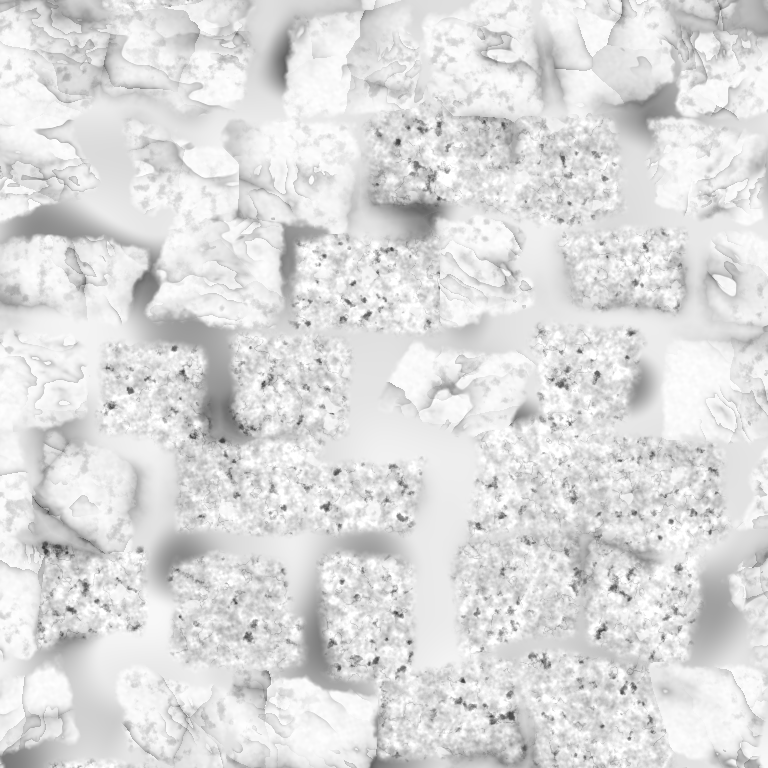
Give the GLSL for this texture map, as a three.js fragment shader.

```glsl
// Pale occlusion atlas: grainy rubble and folded stone patches set in blurred grey gaps.
varying vec2 vUv;

const vec2 GRID = vec2(5.5, 7.0);      // patches across and up
const float GAP_TONE = 0.98;
const float SMUDGE_DEPTH = 0.42;
const float GRAIN_TONE = 0.895;
const float GRAIN_SCALE = 95.0;
const float GRAIN_CONTRAST = 0.42;
const float STONE_TONE = 1.0;
const float FACET_SCALE = 12.0;
const float CREASE_DEPTH = 0.30;
const float FOLD_DEPTH = 0.34;
const float RIM_DEPTH = 0.28;

float hash(vec2 p) {
  return fract(sin(dot(p, vec2(127.1, 311.7))) * 43758.5453);
}

vec2 hash2(vec2 p) {
  return vec2(hash(p), hash(p + 57.3));
}

mat2 rotation(float a) {
  return mat2(cos(a), sin(a), -sin(a), cos(a));
}

float noise(vec2 p) {
  vec2 i = floor(p), f = fract(p);
  f = f * f * (3.0 - 2.0 * f);
  return mix(mix(hash(i), hash(i + vec2(1.0, 0.0)), f.x),
             mix(hash(i + vec2(0.0, 1.0)), hash(i + 1.0), f.x), f.y);
}

float fbm(vec2 p) {
  float sum = 0.0, amp = 0.53;
  for (int i = 0; i < 4; i++) {
    sum += amp * noise(p);
    p = rotation(0.6) * p * 2.03 + 17.0;
    amp *= 0.5;
  }
  return sum;
}

// Voronoi facets: edge closeness, random id, offset from the centre
vec4 facets(vec2 p) {
  vec2 cell = floor(p), offset = vec2(0.0);
  float near = 9.0, next = 9.0, id = 0.0;
  for (int j = -1; j <= 1; j++) {
    for (int i = -1; i <= 1; i++) {
      vec2 c = cell + vec2(i, j);
      vec2 r = p - c - hash2(c);
      float d = length(r);
      if (d < near) {
        next = near; near = d; offset = r; id = hash(c + 3.7);
      } else next = min(next, d);
    }
  }
  return vec4(next - near, id, offset);
}

// Nearest tilted box of the staggered layout: distance, id, grain flag
vec3 patchAt(vec2 p) {
  vec3 best = vec3(9.0, 0.0, 0.0);
  float row0 = floor(p.y * GRID.y);
  for (int j = -1; j <= 1; j++) {
    float row = row0 + float(j);
    float shift = hash(vec2(row, 4.0));
    float col0 = floor(p.x * GRID.x + shift);
    for (int i = -1; i <= 1; i++) {
      vec2 c = vec2(col0 + float(i), row);
      vec2 centre = (c + 0.5 + 0.26 * (hash2(c + 9.0) - 0.5) - vec2(shift, 0.0)) / GRID;
      float inner = smoothstep(0.12, 0.25, centre.x) * (1.0 - smoothstep(0.8, 0.95, centre.x))
                  * (1.0 - smoothstep(0.55, 0.82, centre.y));
      float grainy = step(hash(c + 21.0), mix(0.14, 0.66, inner));
      float tilt = (hash(c + 31.0) - 0.5) * mix(0.7, 0.1, grainy);
      vec2 size = 0.5 / GRID * mix(vec2(0.7), vec2(1.06), hash2(c + 41.0));
      vec2 q = abs(rotation(tilt) * (p - centre)) - size + 0.012;
      float d = length(max(q, 0.0)) + min(max(q.x, q.y), 0.0) - 0.012;
      if (d < best.x) best = vec3(d, hash(c + 51.0), grainy);
    }
  }
  return best;
}

float grain(vec2 p) {
  vec2 q = rotation(0.5) * p;
  float v = GRAIN_TONE + GRAIN_CONTRAST * (fbm(q * GRAIN_SCALE) - 0.5);
  v += 0.15 * (noise(q * 260.0) - 0.5) + 0.16 * (fbm(p * 17.0) - 0.5);
  // Curled pebble edges and small soft pits
  float curl = abs(fbm(q * 48.0 + 33.0) - 0.5);
  v -= 0.13 * (1.0 - smoothstep(0.0, 0.035, curl)) * smoothstep(0.4, 0.7, noise(q * 60.0));
  v -= 0.5 * smoothstep(0.62, 0.85, fbm(q * 80.0 + 8.0));
  // Sparse pale chips
  vec4 chip = facets(p * 58.0 + 0.6 * noise(p * 90.0));
  return mix(v, 0.97, step(0.955, chip.y) * 0.8 * smoothstep(0.1, 0.3, chip.x));
}

// Contour folds: a sharp dark step that fades out on one side
float folds(vec2 q, float sharpness) {
  float f = fract(fbm(q) * 5.0);
  return smoothstep(0.0, 0.05, f) * exp(-f * sharpness);
}

float stone(vec2 p, float id) {
  vec2 q = p + 0.04 * (vec2(fbm(p * 14.0), fbm(p * 14.0 + 40.0)) - 0.5);
  q = rotation(id * 6.28) * q * vec2(1.0, 0.6);
  vec4 f = facets(q * FACET_SCALE);
  float broken = smoothstep(0.35, 0.75, noise(p * 22.0 + 5.0));
  float crease = exp(-f.x * 12.0) * smoothstep(0.4, 1.0, f.y) * broken;
  float slope = smoothstep(0.15, 0.8, dot(f.zw, vec2(0.7, -0.7))) * f.y;
  float fold = folds(q * 9.0 + id * 50.0, 6.0) * smoothstep(0.5, 0.85, noise(p * 14.0 + 2.0));
  float chipping = folds(q * 26.0 + 20.0, 4.0) * smoothstep(0.5, 0.8, noise(p * 17.0 + 71.0));
  // Fine surface wear
  float wear = smoothstep(0.5, 0.8, fbm(p * 90.0)) * smoothstep(0.3, 0.8, noise(p * 12.0 + 44.0));
  return STONE_TONE - CREASE_DEPTH * crease - 0.17 * slope - FOLD_DEPTH * fold
       - 0.24 * chipping - 0.16 * wear - 0.035 * noise(rotation(0.5) * p * 210.0);
}

void main() {
  vec2 p = vUv;
  vec2 bent = p + 0.04 * (vec2(noise(p * 7.0), noise(p * 7.0 + 30.0)) - 0.5);
  vec3 tile = patchAt(bent);
  float d = tile.x + (fbm(p * 32.0) - 0.5) * mix(0.034, 0.022, tile.z);

  // Blurred filler with soft dark smudges
  float tone = GAP_TONE - 0.13 * noise(p * 10.0 + 12.0);
  tone -= SMUDGE_DEPTH * smoothstep(0.55, 0.98, noise(rotation(0.4) * p * 9.0 + 60.0));

  float body = tile.z > 0.5 ? grain(p) : stone(p, tile.y);
  float soft = mix(0.005, 0.009, tile.z);
  tone = mix(tone, body, 1.0 - smoothstep(-soft, soft, d));

  // Uneven shade hugging the patch borders
  float rim = exp(-abs(d) / 0.011) * smoothstep(0.5, 0.9, noise(p * 11.0 + 90.0));
  tone -= RIM_DEPTH * rim;
  gl_FragColor = vec4(vec3(clamp(tone, 0.25, 1.0)), 1.0);
}
```
